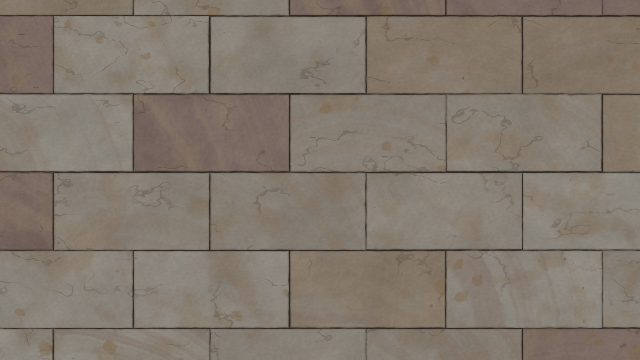
Give the GLSL for this texture, as a Shadertoy shader.

```glsl
#define BRICK vec2(0.4345, 0.2170)
#define ORIGIN vec2(0.148, 0.088)
#define STAGGER 0.511
#define JOINT 0.0016
#define GRAIN 0.030
#define RELIEF 0.14
#define PALE vec3(0.550, 0.530, 0.495)
#define GREY vec3(0.515, 0.485, 0.450)
#define TAN vec3(0.515, 0.450, 0.375)
#define MAUVE vec3(0.460, 0.390, 0.365)
#define RUST vec3(0.490, 0.395, 0.280)
#define SHADOW vec3(0.180, 0.150, 0.125)

float hash(vec2 p) {
    return fract(sin(dot(p, vec2(127.1, 311.7))) * 43758.5453);
}

float noise(vec2 p) {
    vec2 i = floor(p), f = fract(p);
    f = f * f * (3.0 - 2.0 * f);
    return mix(mix(hash(i), hash(i + vec2(1, 0)), f.x),
               mix(hash(i + vec2(0, 1)), hash(i + vec2(1, 1)), f.x), f.y);
}

float fbm(vec2 p) {
    float sum = 0.0, amp = 0.5;
    for (int i = 0; i < 5; i++) {
        sum += amp * noise(p);
        p = mat2(1.6, 1.2, -1.2, 1.6) * p + 7.3;
        amp *= 0.5;
    }
    return sum;
}

// Signed distance to the slightly uneven edge of one brick
float brickEdge(vec2 q, vec2 id) {
    vec2 gap = JOINT * (0.45 + 0.9 * vec2(hash(id + 3.1), hash(id + 5.7)));
    vec2 shift = (vec2(hash(id + 8.3), hash(id + 9.9)) - 0.5) * JOINT;
    vec2 d = abs(q - shift) - 0.5 * BRICK + gap;
    float chips = (fbm(q * 45.0 + id * 13.0) - 0.45) * JOINT * 1.6;
    return max(d.x, d.y) + chips;
}

// Soft-edged iron stains scattered over a brick
float stains(vec2 q, vec2 id) {
    float cover = 0.0;
    for (int i = 0; i < 4; i++) {
        vec2 key = id * 3.7 + float(i) * 17.3;
        vec2 centre = (vec2(hash(key), hash(key + 2.0)) - 0.5) * BRICK;
        float radius = 0.022 * hash(key + 4.0);
        float d = length(q - centre) + (fbm(q * 60.0 + key) - 0.5) * 0.025;
        cover = max(cover, 1.0 - smoothstep(radius - 0.005, radius + 0.002, d));
    }
    return cover * step(0.5, hash(id + 21.0));
}

vec3 sandstone(vec2 q, vec2 id) {
    float kind = hash(id + 31.4);
    vec2 s = q + 40.0 * vec2(hash(id + 1.3), hash(id + 2.6));
    float cloud = fbm(s * 9.0);
    float pink = step(0.78, kind);
    float warm = step(0.56, kind) - pink;

    // Base tint and blotches
    vec3 col = mix(PALE, GREY, 0.75 * hash(id + 6.2));
    col = mix(col, TAN, warm * 0.75);
    col = mix(col, MAUVE, pink * 0.9);
    float blotch = smoothstep(0.46, 0.72, fbm(s * 13.0 + 9.0));
    col = mix(col, mix(TAN, GREY, warm), blotch * 0.55);
    col += (cloud - 0.48) * 0.09;

    // Tilted, bent sediment layers
    float angle = mix(-0.2, 1.3, hash(id + 11.0));
    vec2 across = vec2(sin(angle), cos(angle));
    float depth = dot(q, across) + 1.1 * dot(q, q) + 0.05 * cloud;
    float layer = noise(vec2(depth * 40.0, id.x * 9.1 + id.y * 4.7)) * 0.65
                + noise(vec2(depth * 110.0, id.y * 6.3)) * 0.35;
    float banded = max(pink, step(0.6, hash(id + 14.0)) * 0.8);
    vec3 layerTint = mix(MAUVE, TAN, hash(id + 16.0));
    col = mix(col, layerTint, banded * smoothstep(0.4, 0.8, layer) * 0.6);
    col += banded * (layer - 0.5) * 0.035;

    // Fine wandering veins, broken up by a mask
    float ridge = abs(fbm(s * vec2(6.0, 10.0) + 3.0) - 0.48);
    float vein = (1.0 - smoothstep(0.0, 0.016, ridge))
               * smoothstep(0.45, 0.65, noise(s * 12.0));
    col = mix(col, col * vec3(0.82, 0.79, 0.76), vein * 0.7);
    col = mix(col, RUST, stains(q, id) * 0.45);

    // Split-face relief lit from above left, then sandy grain and pits
    vec2 lift = vec2(-0.003, 0.004);
    col += RELIEF * (fbm(s * 16.0) - fbm((s + lift) * 16.0));
    col += GRAIN * (0.6 * noise(s * 170.0) + 0.4 * noise(s * 330.0) - 0.5);
    float pit = smoothstep(0.93, 0.99, noise(s * 75.0));
    return col * (1.0 - 0.22 * pit * smoothstep(0.5, 0.65, cloud));
}

void mainImage(out vec4 fragColor, in vec2 fragCoord) {
    vec2 p = fragCoord / iResolution.y;
    float pixel = 1.0 / iResolution.y;

    // Running bond: every second course is shifted
    vec2 grid = (p - ORIGIN) / BRICK;
    float row = floor(grid.y);
    grid.x -= STAGGER * (1.0 - mod(row, 2.0));
    vec2 id = floor(grid);
    vec2 q = (fract(grid) - 0.5) * BRICK;

    float edge = brickEdge(q, id);
    vec3 col = sandstone(q, id);
    col *= 1.0 - 0.10 * smoothstep(-0.006, 0.0, edge);
    col = mix(col, SHADOW, smoothstep(-0.6 * pixel, 0.6 * pixel, edge));
    fragColor = vec4(col, 1.0);
}
```
